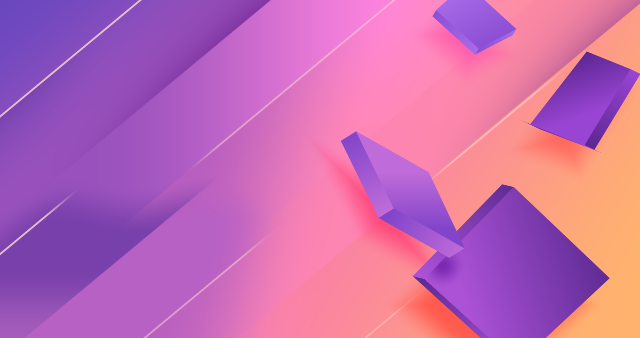
This background is drawn by a Shadertoy shader. Its source:

```glsl
// Slanted violet, pink and peach sheets with four floating purple tiles.
#define SLOPE 0.83
#define EDGE_LILAC 66.5
#define EDGE_ROSE 96.8
#define EDGE_PEACH 158.2
#define LINE_WIDTH 0.13
#define SHADOW_BLUR 7.0
#define INDIGO vec3(0.42, 0.28, 0.75)
#define VIOLET vec3(0.60, 0.32, 0.74)
#define PINK vec3(1.00, 0.52, 0.87)
#define CORAL vec3(0.98, 0.50, 0.65)
#define PEACH vec3(1.00, 0.70, 0.43)

// Units: 100 per canvas height, y downwards
float pixelSize;

// Face corners run clockwise; the sides hang from corner c along depth
struct Tile {
    vec2 a, b, c, d, depth, shadowShift;
    vec3 shadowTint, from, to;
};

float beyond(float s, float edge) {
    return smoothstep(-pixelSize, pixelSize, s - edge);
}

float halfPlane(vec2 p, vec2 a, vec2 b) {
    vec2 e = b - a;
    return dot(p - a, vec2(e.y, -e.x)) / length(e);
}

// Distance bound of a convex quad
float quad(vec2 p, vec2 a, vec2 b, vec2 c, vec2 d) {
    return max(max(halfPlane(p, a, b), halfPlane(p, b, c)),
               max(halfPlane(p, c, d), halfPlane(p, d, a)));
}

float cover(float dist) {
    return 1.0 - smoothstep(-0.5, 0.5, dist / pixelSize - 0.2);
}

vec3 ramp(vec2 p, vec2 a, vec2 b, vec3 from, vec3 to) {
    vec2 axis = b - a;
    return mix(from, to, clamp(dot(p - a, axis) / dot(axis, axis), 0.0, 1.0));
}

void drawShadow(inout vec3 col, vec2 p, Tile t) {
    float dist = quad(p - t.shadowShift, t.a, t.b, t.c, t.d);
    col = mix(col, t.shadowTint, 0.95 - 0.95 * smoothstep(-SHADOW_BLUR, 0.6 * SHADOW_BLUR, dist));
}

void drawTile(inout vec3 col, vec2 p, Tile t) {
    vec3 dark = min(t.from, t.to), light = max(t.from, t.to);
    vec2 b2 = t.b + t.depth, c2 = t.c + t.depth, d2 = t.d + t.depth;
    col = mix(col, ramp(p, t.c, t.b, dark, light), cover(quad(p, t.b, b2, c2, t.c)));
    col = mix(col, ramp(p, t.d, t.c, dark, light), cover(quad(p, t.c, c2, d2, t.d)));
    vec3 face = ramp(p, t.a, 0.5 * (t.b + t.c), t.from, t.to);
    col = mix(col, face, cover(quad(p, t.a, t.b, t.c, t.d)));
}

// Diagonal hairline that fades at both ends of an x range
void hairline(inout vec3 col, vec2 p, float at, float x0, float x1, float amount) {
    float dist = abs(p.y + SLOPE * p.x - at) / length(vec2(SLOPE, 1.0));
    float line = 1.0 - smoothstep(LINE_WIDTH, LINE_WIDTH + pixelSize, dist);
    float ends = smoothstep(-6.0, 6.0, p.x - x0) * smoothstep(-6.0, 6.0, x1 - p.x);
    col = mix(col, vec3(1.0, 0.84, 0.82), line * ends * amount);
}

vec3 sheets(vec2 p) {
    float s = p.y + SLOPE * p.x;

    // Indigo sheet with two shaded edges
    vec3 col = mix(INDIGO, VIOLET, smoothstep(0.0, 62.0, s));
    float shade = beyond(s, 34.5) * exp(-max(s - 34.5, 0.0) / 8.0);
    col = mix(col, vec3(0.43, 0.24, 0.65), 0.6 * shade * smoothstep(35.0, 5.0, p.x));
    shade = exp(-max(EDGE_LILAC - s, 0.0) / 9.0) * smoothstep(5.0, 75.0, p.x);
    col = mix(col, vec3(0.48, 0.18, 0.61), 0.8 * shade);

    // Lilac sheet
    col = mix(col, mix(VIOLET, PINK, smoothstep(25.0, 125.0, p.x)), beyond(s, EDGE_LILAC));

    // Rose sheet, shaded beside the peach edge
    vec3 rose = mix(PINK, vec3(1.0, 0.53, 0.72), smoothstep(-8.0, 42.0, p.y));
    rose = mix(vec3(0.72, 0.37, 0.75), rose, smoothstep(55.0, 120.0, p.x + 0.35 * (s - EDGE_ROSE)));
    rose = mix(rose, vec3(1.0, 0.56, 0.64), smoothstep(105.0, 160.0, p.x));
    rose = mix(rose, CORAL, 0.3 * beyond(s, 131.2) * smoothstep(65.0, 95.0, p.x));
    shade = exp(-max(EDGE_PEACH - s, 0.0) / 10.0) * smoothstep(120.0, 182.0, p.x);
    rose = mix(rose, vec3(0.70, 0.35, 0.58), 0.8 * shade);
    col = mix(col, rose, beyond(s, EDGE_ROSE) * smoothstep(40.0, 60.0, p.x + 0.3 * p.y));

    // Peach sheet
    vec3 peach = mix(CORAL, PEACH, smoothstep(95.0, 215.0, p.x + 0.6 * (p.y - 50.0)));
    col = mix(col, peach, beyond(s, EDGE_PEACH) * smoothstep(60.0, 100.0, p.x));

    // Violet haze at the lower left, split by two diagonals
    vec3 haze = mix(vec3(0.47, 0.25, 0.67), vec3(0.64, 0.36, 0.73), smoothstep(78.0, 100.0, p.y));
    haze = mix(haze, vec3(0.72, 0.38, 0.77), beyond(s, 106.0));
    float mask = smoothstep(53.0, 68.0, p.y + 2.0 * sin(p.x * 0.12)) * smoothstep(62.0, 78.0, s);
    mask *= smoothstep(86.0, 60.0, p.x + 0.3 * max(p.y - 75.0, 0.0));
    col = mix(col, haze, mask * (1.0 - 0.75 * beyond(s, 135.5)));

    hairline(col, p, 34.5, -9.0, 50.0, 0.8);
    hairline(col, p, 75.2, -9.0, 18.0, 0.8);
    hairline(col, p, EDGE_ROSE, 60.0, 125.0, 0.5);
    hairline(col, p, 135.5, 30.0, 76.0, 0.5);
    hairline(col, p, EDGE_PEACH + 0.8, 130.0, 163.0, 0.6);
    hairline(col, p, 189.7, 100.0, 122.0, 0.4);
    return col;
}

void mainImage(out vec4 fragColor, in vec2 fragCoord) {
    pixelSize = 100.0 / iResolution.y;
    vec2 p = vec2(fragCoord.x, iResolution.y - fragCoord.y) * pixelSize;
    vec3 col = sheets(p);
    Tile top = Tile(vec2(137.9, -4.9), vec2(152.7, 8.6), vec2(141.6, 14.3), vec2(129.1, 3), vec2(-1.1, 1.8), vec2(-3.5, 7.5), vec3(1, 0.36, 0.67), vec3(0.66, 0.42, 0.91), vec3(0.55, 0.31, 0.83));
    Tile right = Tile(vec2(173.6, 15.3), vec2(186.5, 20.5), vec2(172.9, 42.9), vec2(156.9, 36.8), vec2(2.9, 1.4), vec2(-2, 7), vec3(1, 0.4, 0.36), vec3(0.36, 0.15, 0.57), vec3(0.6, 0.27, 0.83));
    Tile low = Tile(vec2(180.3, 82.3), vec2(153.2, 107.6), vec2(125.6, 82.5), vec2(152, 55.4), vec2(-3.4, -0.8), vec2(-7, 8), vec3(1, 0.34, 0.29), vec3(0.37, 0.17, 0.58), vec3(0.67, 0.32, 0.84));
    Tile mid = Tile(vec2(126.8, 51), vec2(137.4, 73.4), vec2(116.5, 61.6), vec2(105.4, 38.9), vec2(-4.5, 2.8), vec2(-8, 8), vec3(1, 0.27, 0.48), vec3(0.75, 0.42, 0.85), vec3(0.51, 0.27, 0.79));
    drawShadow(col, p, top);
    drawShadow(col, p, right);
    drawShadow(col, p, low);
    drawShadow(col, p, mid);
    drawTile(col, p, top);
    drawTile(col, p, right);
    drawTile(col, p, low);
    // Contact shade of the middle tile on the low one
    float contact = smoothstep(7.0, 0.0, length(p - vec2(131, 78.5)));
    col = mix(col, vec3(0.43, 0.12, 0.66), 0.8 * contact * cover(quad(p, low.a, low.b, low.c, low.d)));
    drawTile(col, p, mid);
    fragColor = vec4(col, 1);
}
```
